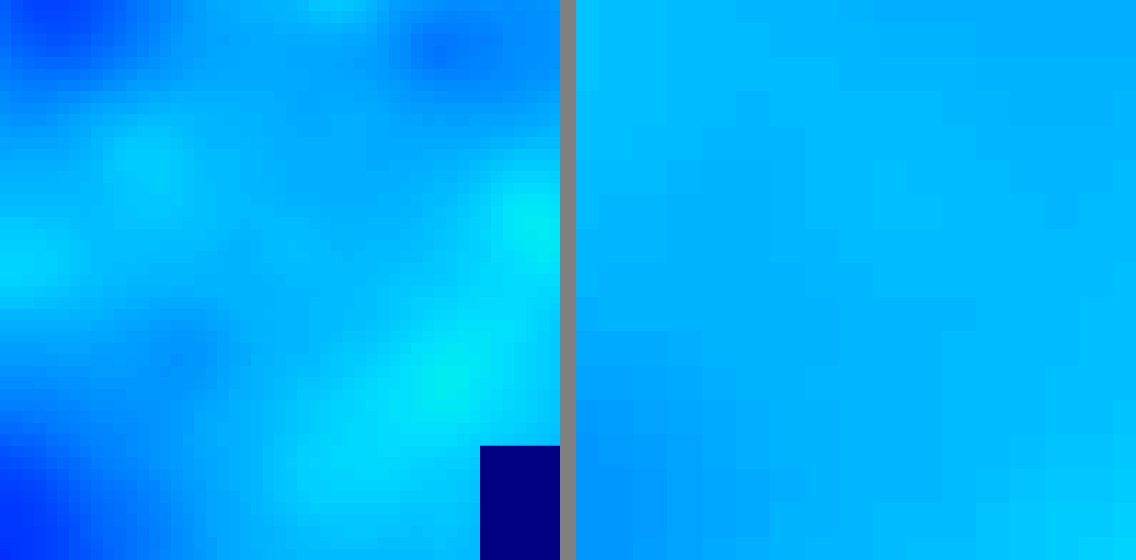
Left: the whole. Right: its middle third, enlarged.
A WebGL 1 fragment shader for this texture:

```glsl
precision highp float;

// A coarse heat map: a smooth scalar field of broad bumps and soft noise,
// sampled on a 49 by 49 grid, stepped and coloured from blue to cyan,
// with one empty navy block in the lower right corner.

uniform vec2 u_resolution;

float hash(vec2 p) {
  vec3 q = fract(vec3(p.xyx) * 0.1031);
  q += dot(q, q.yzx + 33.33);
  return fract((q.x + q.y) * q.z);
}

float valueNoise(vec2 p) {
  vec2 cell = floor(p);
  vec2 f = fract(p);
  f = f * f * (3.0 - 2.0 * f);
  float low = mix(hash(cell), hash(cell + vec2(1.0, 0.0)), f.x);
  float high = mix(hash(cell + vec2(0.0, 1.0)), hash(cell + vec2(1.0)), f.x);
  return mix(low, high, f.y);
}

float bump(vec2 p, vec2 center, vec2 radius) {
  vec2 d = (p - center) / radius;
  return exp(-dot(d, d));
}

float heatField(vec2 p) {
  float heat = 0.71;

  // Cold corners and the faint cold band between them
  heat -= 0.53 * bump(p, vec2(0.0, 0.0), vec2(0.28, 0.30));
  heat -= 0.46 * bump(p, vec2(0.1, 1.02), vec2(0.20, 0.20));
  heat -= 0.20 * bump(p, vec2(0.86, 0.93), vec2(0.23, 0.18));
  heat -= 0.07 * bump(p, vec2(0.78, 0.91), vec2(0.05));
  heat -= 0.10 * bump(p, vec2(0.34, 0.38), vec2(0.12, 0.09));

  // Warm ridge along the right side, and warm patches at top and left
  heat += 0.20 * bump(p, vec2(0.96, 0.60), vec2(0.13, 0.15));
  heat += 0.17 * bump(p, vec2(0.83, 0.34), vec2(0.18, 0.16));
  heat += 0.11 * bump(p, vec2(0.65, 0.17), vec2(0.20, 0.14));
  heat += 0.17 * bump(p, vec2(0.62, 1.02), vec2(0.08));
  heat += 0.09 * bump(p, vec2(0.23, 0.72), vec2(0.10));
  heat += 0.12 * bump(p, vec2(0.02, 0.52), vec2(0.18, 0.10));
  heat += 0.05 * bump(p, vec2(0.32, 0.60), vec2(0.15));

  // Fine unevenness in two octaves
  heat += 0.055 * (valueNoise(p * 8.0 + 3.7) - 0.5);
  heat += 0.025 * (valueNoise(p * 16.0 + 9.2) - 0.5);
  return heat;
}

vec3 heatColor(float heat) {
  float level = floor(heat * 64.0 + 0.5) / 64.0;
  float blue = 1.0 - 0.8 * max(level - 0.86, 0.0);
  return vec3(0.0, clamp(level, 0.0, 1.0), blue);
}

void main() {
  vec2 uv = gl_FragCoord.xy / u_resolution;
  vec2 cellCenter = (floor(uv * 49.0) + 0.5) / 49.0;
  vec3 color = heatColor(heatField(cellCenter));

  // Empty block, 7 cells wide and 10 high, with a one-pixel smooth edge
  vec2 inside = vec2(uv.x - 42.0 / 49.0, 10.0 / 49.0 - uv.y);
  vec2 cover = clamp(inside * u_resolution + 0.5, 0.0, 1.0);
  color = mix(color, vec3(0.0, 0.0, 0.5), cover.x * cover.y);

  gl_FragColor = vec4(color, 1.0);
}
```
